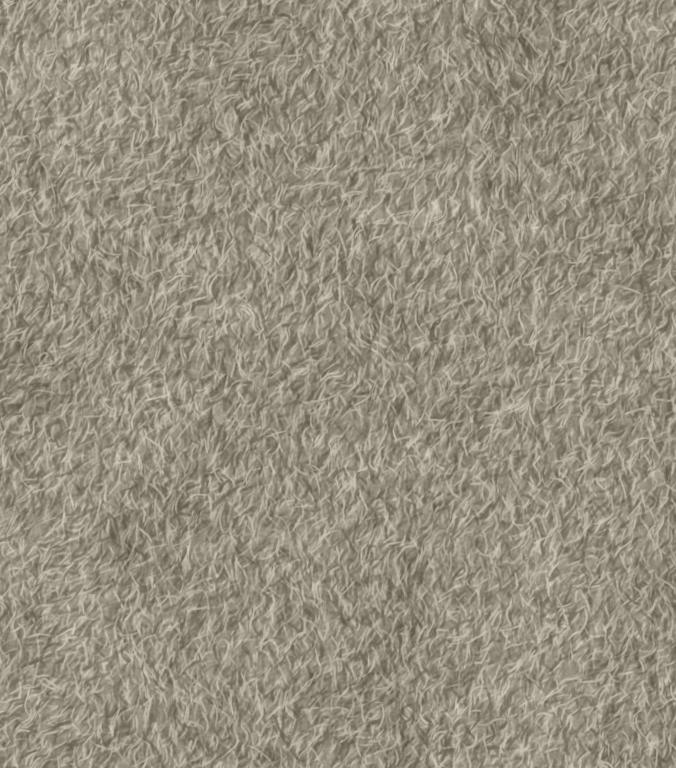
A WebGL 1 fragment shader for this texture:

```glsl
precision highp float;
// Matted grey-beige wool felt: layers of short, curled fibres, each scattered
// on a jittered grid, alternate dark gaps and pale strands. Gradient noise
// steers the nap and adds soft clouds, small hollows and fine grain.
uniform vec2 u_resolution;

// Tones are the red level; the palette ramp turns them into colour.
const vec3 SHADOW_COLOR = vec3(0.45, 0.42, 0.36);
const vec3 LIGHT_COLOR = vec3(0.72, 0.69, 0.63);
const float BASE_TONE = 0.59;
const float GAP_TONE = 0.435;
const float STRAND_TONE = 0.76;

// Lengths are fractions of the canvas height.
const int LAYERS = 12;
const float CELL = 0.024;
const float GAP_RADIUS = 0.0020;
const float STRAND_RADIUS = 0.0014;
const float NAP_ANGLE = 1.25;
const float NAP_SWAY = 1.3;
const float ANGLE_SPREAD = 1.25;
const float CURL = 0.0045;

const float CLOUD_AMOUNT = 0.07;
const float HOLLOW_AMOUNT = 0.12;
const float GRAIN_AMOUNT = 0.07;

vec3 hash3(vec2 p) {
  vec3 q = fract(p.xyx * vec3(0.1031, 0.1030, 0.0973));
  q += dot(q, q.yxz + 33.33);
  return fract((q.xxy + q.yzz) * q.zyx);
}

float cornerSlope(vec2 corner, vec2 offset) {
  return dot(hash3(corner).xy * 2.0 - 1.0, offset);
}

float gradientNoise(vec2 p) {
  vec2 i = floor(p), f = fract(p);
  vec2 u = f * f * f * (f * (f * 6.0 - 15.0) + 10.0);
  vec2 e = vec2(1.0, 0.0);
  float low = mix(cornerSlope(i, f), cornerSlope(i + e, f - e), u.x);
  float high = mix(cornerSlope(i + e.yx, f - e.yx),
                   cornerSlope(i + 1.0, f - 1.0), u.x);
  return mix(low, high, u.y);
}

// Coverage of one tapered, bowed fibre; p and the sizes are in cell units.
float fibre(vec2 p, float angle, float halfLength, float bow, float radius, float blur) {
  float c = cos(angle), s = sin(angle);
  vec2 q = vec2(c * p.x + s * p.y, c * p.y - s * p.x);
  float slope = 2.0 * bow * q.x;
  float dist = abs(q.y - bow * (q.x * q.x - 0.1)) / sqrt(1.0 + slope * slope);
  float taper = 1.0 - smoothstep(0.55, 1.0, abs(q.x) / halfLength);
  return taper * (1.0 - smoothstep(radius - blur, radius + blur, dist));
}

// Strongest fibre of one scattered layer at point p.
float fibreLayer(vec2 p, float layer, float nap, float radius, float blur) {
  vec2 grid = p / CELL + layer * vec2(0.37, 0.61);
  vec2 home = floor(grid);
  float cover = 0.0;
  for (int y = -1; y <= 1; y++) {
    for (int x = -1; x <= 1; x++) {
      vec2 cell = home + vec2(float(x), float(y));
      vec3 place = hash3(cell + layer * 41.7 + 100.0);
      vec3 form = hash3(cell + layer * 23.9 + 507.0);
      float angle = nap + (place.z + form.x - 1.0) * ANGLE_SPREAD;
      float halfLength = mix(0.4, 0.9, form.y);
      float bow = (fract(form.x * 17.0) - 0.5) * 1.1;
      float strength = mix(0.25, 0.9, form.z);
      float mask = fibre(grid - cell - place.xy, angle, halfLength, bow,
                         radius / CELL, blur / CELL);
      cover = max(cover, mask * strength);
    }
  }
  return cover;
}

void main() {
  vec2 p = gl_FragCoord.xy / u_resolution.y;
  float blur = max(1.0 / u_resolution.y, 0.0013);

  // Curl the strands and let the nap drift across the cloth.
  vec2 curled = p + CURL * vec2(gradientNoise(p * 55.0 + 13.0),
                                gradientNoise(p * 55.0 + 71.0));
  float nap = NAP_ANGLE + NAP_SWAY * gradientNoise(p * 7.0 + 31.0);

  // Stack the fibres, dark gaps below each sheet of pale strands.
  float tone = BASE_TONE;
  for (int i = 0; i < LAYERS; i++) {
    float layer = float(i);
    float pale = mod(layer, 2.0);
    float radius = mix(GAP_RADIUS, STRAND_RADIUS, pale);
    float cover = fibreLayer(curled, layer, nap, radius, blur);
    tone = mix(tone, mix(GAP_TONE, STRAND_TONE, pale), cover * mix(0.8, 1.0, pale));
  }

  // Broad clouds, small upright hollows and fine grain.
  float clouds = gradientNoise(p * 5.0 + 3.0) + 0.7 * gradientNoise(p * 16.0 + 47.0);
  float hollows = gradientNoise(curled * vec2(75.0, 48.0) + 19.0);
  float grain = gradientNoise(p * 230.0 + 7.0);
  tone += CLOUD_AMOUNT * clouds + HOLLOW_AMOUNT * hollows + GRAIN_AMOUNT * grain;

  float ramp = (tone - SHADOW_COLOR.r) / (LIGHT_COLOR.r - SHADOW_COLOR.r);
  gl_FragColor = vec4(mix(SHADOW_COLOR, LIGHT_COLOR, ramp), 1.0);
}
```
